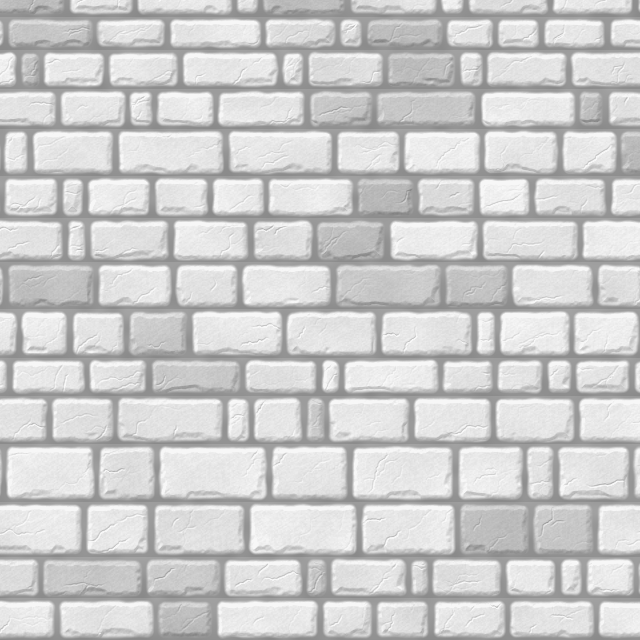
This texture is drawn by a Shadertoy shader. Its source:

```glsl
// A pale stone wall: fifteen courses of uneven, rounded blocks in grey mortar.
// Each course is walked left to right with random block widths; a relief of
// bevels, chips and cracks is then lit from the upper left.

float hash(vec2 p) {
    return fract(sin(dot(p, vec2(127.1, 311.7))) * 43758.5453);
}

float noise(vec2 p) {
    vec2 i = floor(p), f = fract(p);
    f = f * f * (3.0 - 2.0 * f);
    return mix(mix(hash(i), hash(i + vec2(1, 0)), f.x),
               mix(hash(i + vec2(0, 1)), hash(i + vec2(1, 1)), f.x), f.y);
}

float roundedBox(vec2 p, vec2 halfSize, float radius) {
    vec2 q = abs(p) - halfSize + radius;
    return length(max(q, 0.0)) + min(max(q.x, q.y), 0.0) - radius;
}

// Heights at which the courses meet, from the bottom up
const float courseEdge[16] = float[16](
    0.0, 0.065, 0.130, 0.216, 0.306, 0.382, 0.441, 0.517,
    0.590, 0.659, 0.725, 0.799, 0.861, 0.922, 0.974, 1.04);

// Finds the block under p: centre in xy, half size in zw
vec4 findBlock(vec2 p, out vec2 id) {
    int row = 0;
    while (row < 14 && p.y > courseEdge[row + 1]) row++;
    float bottom = courseEdge[row], height = courseEdge[row + 1] - bottom;
    float left = -0.1 * hash(vec2(row, 3.7)), width = 0.1;
    for (int i = 0; i < 48; i++) {
        id = vec2(i, row) + 0.5;
        width = 0.075 + 0.09 * pow(hash(id), 1.2);
        if (hash(id + 41.3) < 0.15) width = 0.033 + 0.012 * hash(id + 9.1);
        width *= 0.75 + 4.0 * height;
        if (p.x < left + width) break;
        left += width;
    }
    vec2 size = vec2(width, height);
    return vec4(vec2(left, bottom) + 0.5 * size, 0.5 * size);
}

// Distance to the slightly uneven outline of a block
float outline(vec2 p, vec4 block) {
    float wobble = noise(p * 55.0) - 0.5;
    return roundedBox(p - block.xy, block.zw - 0.003, 0.011) + 0.003 * wobble;
}

// Thin wandering cracks, mostly rising to the right
float cracks(vec2 p, vec4 block, vec2 id) {
    float depth = 0.0;
    for (int k = 0; k < 4; k++) {
        vec2 seed = id * 3.1 + float(k) * 17.3;
        vec2 start = block.xy + block.zw * (1.8 * vec2(hash(seed), hash(seed + 5.0)) - 0.9);
        float angle = 0.65 + 1.3 * (hash(seed + 8.0) - 0.5);
        float c = cos(angle), s = sin(angle);
        vec2 q = mat2(c, -s, s, c) * (p - start);
        q.y += 0.012 * (noise(vec2(q.x * 70.0, seed.x)) - 0.5)
             + 0.003 * (noise(vec2(q.x * 260.0, seed.y)) - 0.5);
        float reach = 0.01 + 0.035 * hash(seed + 2.0);
        float line = smoothstep(0.0022, 0.0003, abs(q.y));
        line *= smoothstep(reach, 0.5 * reach, abs(q.x));
        depth = max(depth, line * (0.15 + 0.85 * pow(hash(seed + 6.0), 2.0)));
    }
    return depth;
}

// Height of the stone: 0 in the joint, 1 on the face
float relief(vec2 p, vec4 block, vec2 id) {
    float chip = 0.007 * smoothstep(0.5, 0.8, noise(p * 38.0 + id * 7.0));
    chip *= smoothstep(0.4, -0.6, (p.y - block.y) / block.w);
    float ragged = 0.003 * (noise(p * 170.0) - 0.5);
    float face = smoothstep(0.0, 0.010, -outline(p, block) - chip + ragged);
    return face * (1.0 - 0.28 * cracks(p, block, id));
}

void mainImage(out vec4 fragColor, in vec2 fragCoord) {
    vec2 p = fragCoord / iResolution.xy;
    vec2 id;
    vec4 block = findBlock(p, id);
    float d = outline(p, block);

    // Slope of the relief, lit from the upper left
    float e = 0.0014, h = relief(p, block, id);
    vec2 slope = vec2(relief(p + vec2(e, 0), block, id),
                      relief(p + vec2(0, e), block, id)) - h;
    float light = clamp(dot(slope / e, vec2(0.45, -0.9)) * 0.01, -1.6, 0.9);

    // Stone tone: mostly near white, now and then a grey block
    float tone = 0.87 + 0.06 * hash(id + 23.0);
    if (hash(id + 61.7) < 0.14) tone = 0.73 + 0.06 * hash(id + 13.0);
    vec2 local = (p - block.xy) / block.zw;
    tone += 0.025 * dot(local, vec2(hash(id + 2.2), hash(id + 3.3)) - 0.5);
    tone += 0.05 * (noise(p * 20.0) - 0.5);

    // Fine grain and slanted tooling marks
    float tooling = noise(vec2(p.x + p.y, p.y - 0.6 * p.x) * vec2(90.0, 420.0));
    float grain = noise(p * 480.0);
    tone += 0.03 * (tooling - 0.5) + 0.04 * (grain - 0.5);
    float stone = tone + 0.10 * light - 0.03 * (1.0 - h);

    // Mortar, deeper in shade beneath each block
    float mortar = 0.59 + 0.05 * (noise(p * 45.0) - 0.5) + 0.03 * local.y;
    float shade = mix(mortar, stone, smoothstep(0.001, -0.0055, d));
    fragColor = vec4(vec3(clamp(shade, 0.0, 0.97)), 1.0);
}
```
